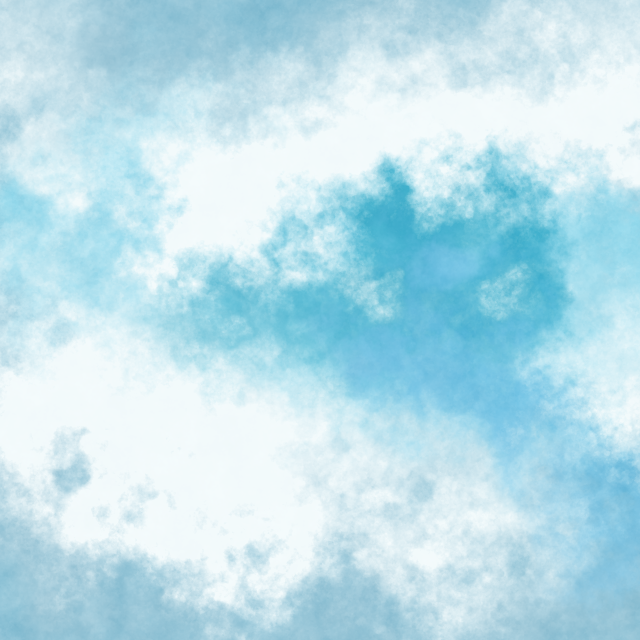
Give the GLSL for this texture, as a WebGL 2 fragment shader.

```glsl
#version 300 es
precision highp float;
// Soft painted clouds: white drifts over aqua, teal and grey-blue sky.

uniform vec2 u_resolution;
out vec4 fragColor;

vec2 hash2(vec2 cell) {
    vec3 h = fract(cell.xyx * vec3(0.1031, 0.103, 0.0973));
    h += dot(h, h.yzx + 33.33);
    return fract((h.xx + h.yz) * h.zy);
}

// Cellular noise whose cells blend softly into each other, centred on zero
vec2 softCells(vec2 p) {
    vec2 cell = floor(p);
    vec2 tone = vec2(0.0);
    float total = 0.0;
    for (int y = -1; y <= 1; y++) {
        for (int x = -1; x <= 1; x++) {
            vec2 neighbour = cell + vec2(x, y);
            vec2 offset = neighbour + hash2(neighbour) - p;
            float weight = exp(-8.0 * dot(offset, offset));
            tone += weight * (hash2(neighbour + 71.0) - 0.5);
            total += weight;
        }
    }
    return tone / total;
}

// Turned octaves of soft cells; a higher gain gives a rougher result
vec2 layeredCells(vec2 p, int octaves, float gain) {
    vec2 sum = vec2(0.0);
    float amplitude = 0.5;
    for (int i = 0; i < octaves; i++) {
        sum += amplitude * softCells(p);
        p = mat2(1.6, 1.2, -1.2, 1.6) * p + 17.3;
        amplitude *= gain;
    }
    return sum;
}

// Capsule from a to b that fades out over the given reach
float drift(vec2 p, vec2 a, vec2 b, float reach) {
    vec2 axis = b - a;
    float along = clamp(dot(p - a, axis) / dot(axis, axis), 0.0, 1.0);
    return 1.0 - smoothstep(0.0, reach, length(p - a - along * axis));
}

// Lays a new veil over the cover so far
float cover(float below, float veil) {
    return 1.0 - (1.0 - below) * (1.0 - veil);
}

void main() {
    vec2 uv = gl_FragCoord.xy / u_resolution;

    // Feathered outlines and fine brushed grain
    vec2 billow = layeredCells(uv * 5.0 + 3.0, 7, 0.66);
    vec2 grain = layeredCells(uv * 22.0 + 40.0, 5, 0.75);
    vec2 p = uv + 0.26 * billow + 0.02 * grain;

    // Sky: grey-blue rim, aqua heart, teal and azure pools
    vec3 sky = vec3(0.53, 0.74, 0.82);
    float heart = drift(p, vec2(0.22, 0.62), vec2(0.85, 0.5), 0.36);
    sky = mix(sky, vec3(0.54, 0.83, 0.91), smoothstep(0.0, 0.6, heart));
    float teal = 0.6 * drift(p, vec2(0.35, 0.5), vec2(0.62, 0.55), 0.2);
    teal = cover(teal, 0.85 * drift(p, vec2(0.62, 0.59), vec2(0.74, 0.61), 0.17));
    sky = mix(sky, vec3(0.22, 0.67, 0.78), teal);
    float azure = 0.85 * drift(p, vec2(0.66, 0.45), vec2(0.78, 0.39), 0.18);
    azure = cover(azure, 0.75 * drift(p, vec2(0.9, 0.26), vec2(1.0, 0.22), 0.16));
    sky = mix(sky, vec3(0.42, 0.74, 0.88), azure);

    // Clouds: two bright drifts with paler veils around them
    float cloud = drift(p, vec2(0.3, 0.71), vec2(0.93, 0.82), 0.25);
    cloud = cover(cloud, drift(p, vec2(0.12, 0.4), vec2(0.35, 0.28), 0.28));
    cloud = cover(cloud, 0.65 * drift(p, vec2(0.36, 0.29), vec2(0.72, 0.19), 0.24));
    cloud = cover(cloud, 0.7 * drift(p, vec2(0.94, 0.42), vec2(1.05, 0.4), 0.2));
    cloud = cover(cloud, 0.5 * drift(p, vec2(0.0, 0.95), vec2(0.05, 0.8), 0.24));
    cloud = cover(cloud, 0.45 * drift(p, vec2(0.95, 1.0), vec2(1.05, 0.9), 0.25));

    // Mottling is strongest along the half-covered edges
    float mottle = billow.y + 0.6 * grain.x;
    cloud += mottle * (0.3 + 1.6 * cloud * (1.0 - cloud));
    cloud = clamp(cloud + 0.12 * (1.0 - teal) * (1.0 - azure), 0.0, 1.0);

    vec3 color = mix(sky, vec3(0.95, 0.98, 0.985), cloud);
    color += grain.y * vec3(0.07, 0.045, 0.035) * (1.2 - cloud);
    color += billow.x * vec3(0.1, 0.03, 0.01) * (1.0 - cloud);
    fragColor = vec4(clamp(color, 0.0, 1.0), 1.0);
}
```
